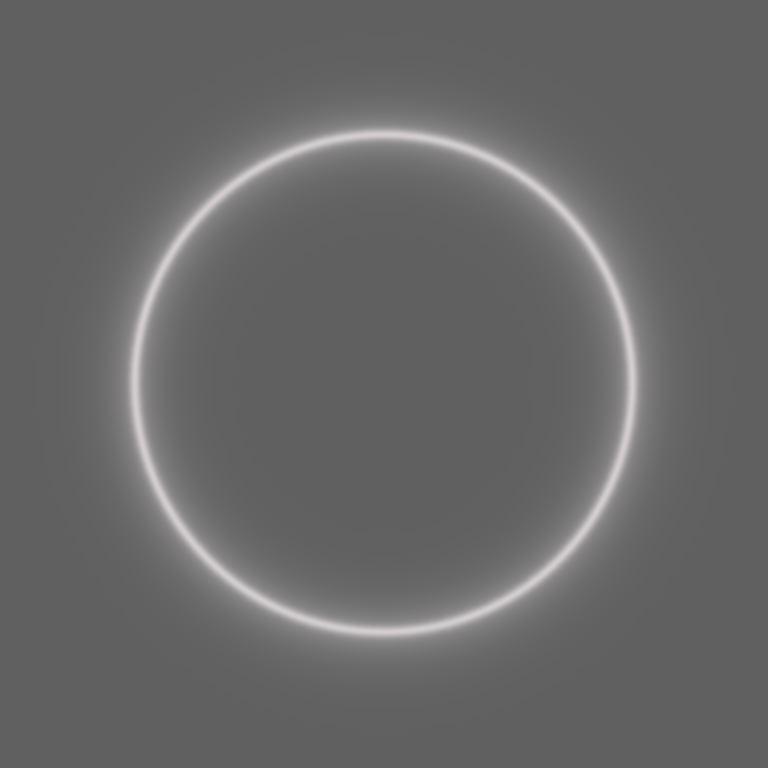
Write a WebGL 2 fragment shader that draws this background.

```glsl
#version 300 es
precision highp float;
// A thin pale ring glowing softly on a flat grey ground.
// The distance to a circle drives a narrow Gaussian core and a wide
// exponential halo; layered sines around the ring give a faint fuzz.

uniform vec2 u_resolution;
out vec4 fragColor;

const vec3 GROUND = vec3(0.376, 0.376, 0.376);
const vec3 RING_TINT = vec3(1.0, 0.95, 0.975);

float ringDistance(vec2 p, float radius) {
    return abs(length(p) - radius);
}

float core(float d, float width) {
    return exp(-d * d / (width * width));
}

// Exponential falloff, rounded near zero to avoid a hard crease.
float halo(float d, float reach, float rounding) {
    return exp(-(sqrt(d * d + rounding * rounding) - rounding) / reach);
}

// Whole-number frequencies keep the pattern seamless around the circle.
float angularFuzz(float angle) {
    float sum = 0.0;
    float frequency = 67.0;
    for (int i = 0; i < 3; i++) {
        sum += sin(angle * frequency + float(i) * 1.7);
        frequency = floor(frequency * 1.73);
    }
    return sum / 3.0;
}

void main() {
    float unit = min(u_resolution.x, u_resolution.y);
    vec2 p = (gl_FragCoord.xy - 0.5 * u_resolution) / unit;
    p -= vec2(-0.0005, 0.001);

    float d = ringDistance(p, 0.3238);
    float fuzz = angularFuzz(atan(p.y, p.x));

    // Bright filament plus surrounding glow
    float light = 0.23 * core(d, 0.0075 + 0.0003 * fuzz);
    light += 0.22 * halo(d, 0.028, 0.002);

    fragColor = vec4(GROUND + RING_TINT * light, 1.0);
}
```
